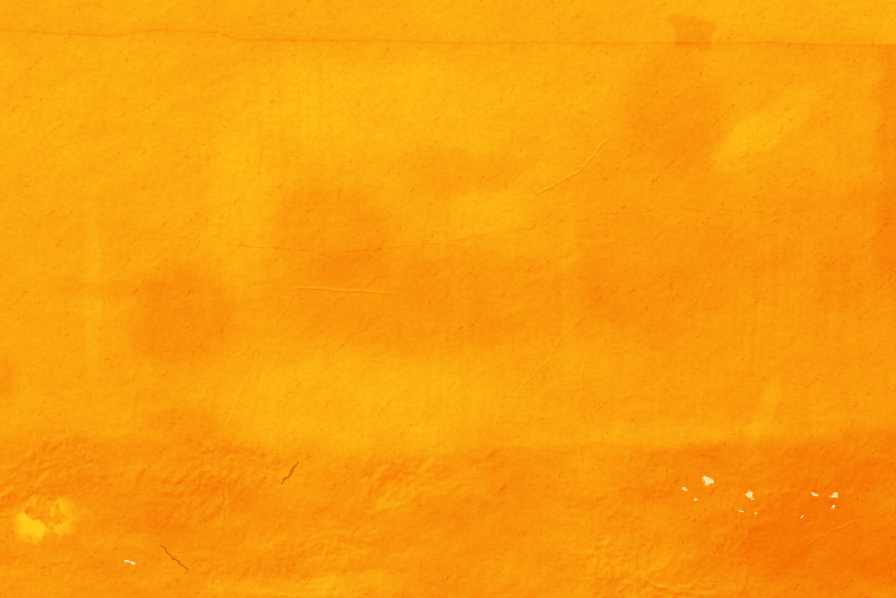
This texture is drawn by a Shadertoy shader. Its source:

```glsl
// Weathered orange plaster wall with paint bands, soft stains, cracks and chips
vec2 hash2(vec2 p) {
    vec3 q = fract(p.xyx * vec3(0.1031, 0.103, 0.0973));
    q += dot(q, q.yzx + 33.33);
    return fract((q.xx + q.yz) * q.zy);
}

// Cellular noise: distance to the nearest jittered point
float cells(vec2 p) {
    vec2 id = floor(p), f = fract(p);
    float nearest = 4.0;
    for (int j = -1; j <= 1; j++)
        for (int i = -1; i <= 1; i++) {
            vec2 o = vec2(i, j);
            vec2 d = o + hash2(id + o + 50.0) - f;
            nearest = min(nearest, dot(d, d));
        }
    return sqrt(nearest);
}

// Layered, rotated sines, roughly -1 to 1
float waves(vec2 p) {
    float sum = 0.0, amp = 0.5;
    for (int i = 0; i < 5; i++) {
        sum += amp * sin(p.x + 1.7 * sin(p.y)) * cos(p.y * 0.8 + 1.3 * sin(p.x * 0.7));
        p = mat2(1.5, 1.1, -1.1, 1.5) * p + 2.3;
        amp *= 0.6;
    }
    return sum;
}

float stain(vec2 p, vec2 center, vec2 radius) {
    return 1.0 - smoothstep(0.6, 1.2, length((p - center) / radius));
}

float segment(vec2 p, vec2 a, vec2 b) {
    vec2 d = b - a;
    return length(p - a - d * clamp(dot(p - a, d) / dot(d, d), 0.0, 1.0));
}

float stroke(float d, float width) {
    float aa = 0.8 / iResolution.y;
    return 1.0 - smoothstep(max(width - aa, 0.0), width + aa, abs(d));
}

// Raised crack: light rim with shade beside it
float ridge(vec2 p, vec2 a, vec2 b) {
    return stroke(segment(p, a, b), 0.001)
         - 0.8 * stroke(segment(p + vec2(-0.001, 0.004), a, b), 0.001);
}

float plaster(vec2 p) {
    return cells(p * vec2(17.0, 26.0) + 1.5 * waves(p * 16.0)) + 0.4 * cells(p * 70.0 + waves(p * 40.0));
}

void mainImage(out vec4 fragColor, in vec2 fragCoord) {
    vec2 p = fragCoord / iResolution.y;
    p.x *= 1.5 * iResolution.y / iResolution.x;
    vec2 w = p + 0.018 * vec2(waves(p * 14.0), waves(p.yx * 17.0 + 4.0));
    w += 0.009 * vec2(waves(p * 60.0), waves(p.yx * 55.0));

    // Broad tone: bright upper left, darker right
    float tone = mix(0.69, 0.83, smoothstep(0.45, 0.8, p.y));
    tone -= 0.16 * smoothstep(0.85, 1.5, p.x);

    // Dark stains
    tone -= 0.22 * stain(w, vec2(0.31, 0.47), vec2(0.10, 0.09));
    tone -= 0.12 * stain(w, vec2(0.18, 0.52), vec2(0.11, 0.015));
    tone -= 0.20 * stain(w, vec2(0.56, 0.62), vec2(0.10, 0.09));
    tone -= 0.18 * stain(w, vec2(0.72, 0.50), vec2(0.34, 0.09));
    tone -= 0.15 * stain(w, vec2(0.77, 0.71), vec2(0.12, 0.04));
    tone -= 0.15 * stain(w, vec2(1.08, 0.62), vec2(0.15, 0.24));
    tone -= 0.17 * stain(w, vec2(1.13, 0.82), vec2(0.09, 0.12));
    tone -= 0.13 * stain(w, vec2(1.38, 0.59), vec2(0.18, 0.12));
    tone -= 0.22 * stain(w, vec2(1.50, 0.74), vec2(0.04, 0.25));
    tone -= 0.20 * stain(w, vec2(0.00, 0.36), vec2(0.04, 0.04));
    tone -= 0.18 * stain(w, vec2(0.31, 0.29), vec2(0.08, 0.03));

    // Bright patches and two vertical drips
    tone += 0.10 * stain(w, vec2(0.65, 0.82), vec2(0.27, 0.09));
    tone += 0.12 * stain(w, vec2(0.40, 0.65), vec2(0.06, 0.14));
    tone += 0.13 * stain(w, vec2(0.82, 0.65), vec2(0.07, 0.05));
    tone += 0.16 * stain(w, vec2(0.60, 0.33), vec2(0.28, 0.08));
    tone += 0.22 * stain(w - vec2(0.0, 0.6 * (p.x - 1.28)), vec2(1.28, 0.78), vec2(0.10, 0.04));
    tone += 0.15 * stain(p - vec2(0.4 * (p.y - 0.31), 0.0), vec2(1.28, 0.31), vec2(0.018, 0.06));
    tone += 0.10 * stain(vec2(abs(p.x - 0.555), p.y), vec2(0.4, 0.52), vec2(0.016, 0.17));

    // Patchy lower band under a pale fringe
    float bandTop = 0.262 + 0.02 * cos(p.x * 4.2) + 0.014 * waves(p * 12.0);
    float lower = 1.0 - smoothstep(-0.02, 0.012, p.y - bandTop);
    tone += 0.12 * stain(w, vec2(1.13, 0.275), vec2(0.28, 0.02));
    tone -= lower * (0.20 + 0.12 * smoothstep(0.9, 1.5, p.x));
    tone -= 0.16 * stain(w, vec2(0.30, 0.16), vec2(0.16, 0.06));
    tone -= 0.16 * stain(w, vec2(1.40, 0.09), vec2(0.20, 0.07));
    tone += 0.25 * stain(w, vec2(0.52, 0.02), vec2(0.20, 0.025));
    tone += lower * 0.18 * waves(p * vec2(14.0, 26.0) + 5.0);

    // Top band with a wavering edge and a squarish stain above it
    float edge = p.y - 0.927 - 0.022 * exp(-3.0 * p.x) - 0.004 * waves(vec2(p.x * 11.0, 1.0));
    edge -= 0.012 * stain(p, vec2(0.30, 0.95), vec2(0.09, 0.2));
    float top = smoothstep(-0.003, 0.003, edge);
    tone = mix(tone, 0.82, top);
    tone -= 0.12 * stroke(edge, 0.002) + 0.12 * exp(-70.0 * abs(edge));
    vec2 cap = abs(w - vec2(1.17, 0.945)) - vec2(0.028, 0.018);
    tone -= 0.23 * (1.0 - smoothstep(0.0, 0.012, max(cap.x, cap.y)));

    // Mottling, broken vertical runs, grain, pits and relief
    tone = 0.62 + 1.12 * (tone - 0.63);
    tone += 0.07 * waves(p * 8.0 + 2.0) + 0.08 * waves(p * vec2(26.0, 40.0));
    float runs = 0.45 - cells(vec2(p.x * 75.0 + waves(p * 9.0), p.y * 4.0));
    tone += 0.20 * runs * max(0.2 + waves(p * vec2(7.0, 3.0) + 1.0), 0.0) * (1.0 - lower) * (1.0 - top);
    tone += 0.19 * (0.45 - cells(p * vec2(120.0, 170.0))) + 0.05 * waves(p * vec2(90.0, 150.0));
    tone -= 0.35 * smoothstep(0.09, 0.03, cells(p * 19.0 + waves(p * 50.0)));
    float relief = plaster(p) - plaster(p + vec2(-0.003, 0.004));
    tone += relief * mix(0.20, 0.25 + 0.5 * smoothstep(-0.2, 0.5, waves(p * 11.0 + 7.0)), lower);

    // Long broken hairline and raised cracks
    vec2 c = p + 0.005 * vec2(waves(p * 40.0), waves(p * 35.0 + 3.0));
    float hair = c.y - 0.615 + 0.035 * cos((c.x - 0.55) * 5.0);
    tone -= 0.25 * stroke(hair, 0.001) * smoothstep(0.1, 0.3, p.x)
          * smoothstep(1.4, 1.25, p.x) * smoothstep(-0.4, 0.3, waves(p * 90.0));
    float cracks = ridge(c, vec2(0.50, 0.522), vec2(0.655, 0.508));
    cracks += ridge(c, vec2(0.90, 0.678), vec2(0.97, 0.715)) + ridge(c, vec2(0.97, 0.715), vec2(1.02, 0.77));
    cracks += 0.5 * ridge(c, vec2(0.49, 0.51), vec2(0.38, 0.30));
    cracks += 0.6 * ridge(c, vec2(0.87, 0.35), vec2(0.97, 0.47)) + 0.6 * ridge(c, vec2(0.97, 0.33), vec2(0.98, 0.40));
    tone += 0.3 * (cracks + 0.7 * ridge(c, vec2(1.35, 0.09), vec2(1.43, 0.13)));
    vec3 color = mix(vec3(0.96, 0.47, 0.02), vec3(0.99, 0.71, 0.07), clamp(tone, -0.25, 1.1));

    // Yellow patch, dark gouges and pale chips
    float yellow = stain(w, vec2(0.07, 0.135), vec2(0.05, 0.04)) * smoothstep(-0.3, 0.3, waves(p * 50.0));
    color = mix(color, vec3(1.0, 0.79, 0.10), yellow);
    float gouge = stroke(segment(w, vec2(0.27, 0.09), vec2(0.305, 0.04)), 0.002);
    gouge += stroke(segment(w, vec2(0.47, 0.195), vec2(0.495, 0.215)), 0.002);
    color = mix(color, vec3(0.78, 0.30, 0.02), 0.6 * min(gouge, 1.0));
    float chips = stroke(length(w - vec2(0.22, 0.06)), 0.005);
    for (float i = 0.0; i < 12.0; i++) {
        vec2 r = hash2(vec2(i, 7.0));
        vec2 at = vec2(1.15, 0.175) + mod(i, 3.0) * vec2(0.105, -0.012) + (r - 0.5) * vec2(0.06, 0.04);
        chips += stroke(length((w - at) * vec2(0.7, 1.0)), 0.002 + 0.004 * r.x * r.y);
    }
    color = mix(color, vec3(1.0, 0.90, 0.68), 0.9 * min(chips, 1.0));
    fragColor = vec4(color, 1.0);
}
```
